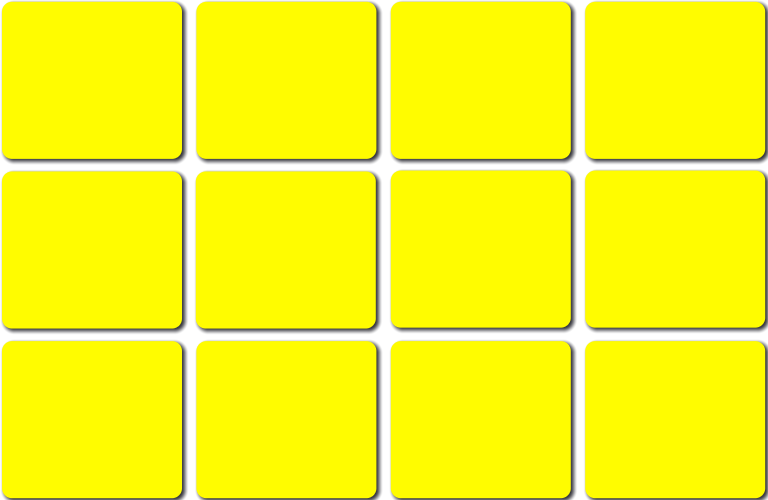
Write a WebGL 1 fragment shader that draws this pattern.

```glsl
precision highp float;

// A grid of four by three yellow rounded cards on white, each casting a soft
// shadow to the lower right. One rounded-box distance, repeated per cell,
// gives both the card and its shadow. The canvas spans 768 by 501 units.

uniform vec2 u_resolution;

float roundedBox(vec2 p, vec2 halfSize, float radius) {
    vec2 q = abs(p) - halfSize + radius;
    return length(max(q, 0.0)) + min(max(q.x, q.y), 0.0) - radius;
}

void main() {
    vec2 canvas = vec2(768.0, 501.0);
    vec2 p = gl_FragCoord.xy / u_resolution * canvas;
    float pixel = canvas.y / u_resolution.y;

    // Cells sit slightly right of and below the cards, to hold their shadows
    vec2 pitch = vec2(194.4, 170.0);
    vec2 origin = vec2(-3.2, -6.5);
    vec2 cell = floor((p - origin) / pitch);
    vec2 center = origin + (cell + 0.5) * pitch + vec2(-2.0, 2.0);

    // Small misalignment within the middle row
    float middleRow = 1.0 - step(0.5, abs(cell.y - 1.0));
    float secondColumn = 1.0 - step(0.5, abs(cell.x - 1.0));
    center += middleRow * vec2(-0.6 * secondColumn, 0.9 * step(1.5, cell.x));

    vec2 local = p - center;
    vec2 halfSize = vec2(90.0, 78.7);

    // Soft shadow, darkest where it meets the card
    float shadowDistance = roundedBox(local - vec2(2.5, -2.1), halfSize, 10.0);
    float shadow = 1.0 - smoothstep(-3.0, 4.5, shadowDistance);
    vec3 color = mix(vec3(1.0), vec3(0.22, 0.22, 0.25), shadow);

    // Flat card with smoothed edges
    float cardDistance = roundedBox(local, halfSize, 10.0);
    float card = clamp(0.5 - cardDistance / pixel, 0.0, 1.0);
    color = mix(color, vec3(1.0, 0.99, 0.0), card);

    gl_FragColor = vec4(color, 1.0);
}
```
